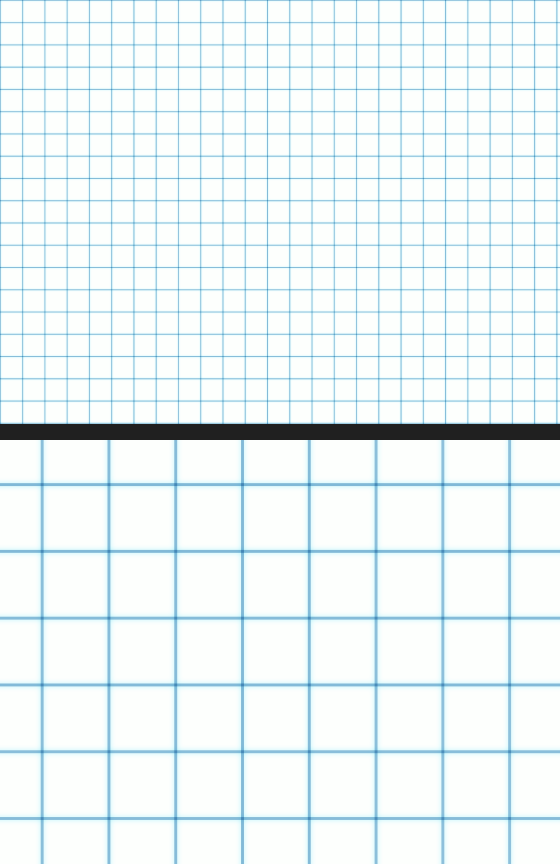
Top: the whole. Bottom: its middle third, enlarged.
Give the GLSL for this pattern, as a Shadertoy shader.

```glsl
// Square-ruled paper: thin blue lines on near-white, 25 cells across and 19 down.
// Each ruling is a box-filtered ink core with a soft cyan halo; both directions
// multiply, so crossings darken. A hash varies the ink strength from line to line.

#define PITCH 0.0525                      // cell size, in canvas heights
#define MARGIN 0.0009                     // first line from left and top edges
#define CORE_WIDTH 0.0023
#define HALO_RADIUS 0.0021
#define PAPER vec3(0.994, 0.999, 0.994)
#define CORE_ABSORB vec3(0.34, 0.24, 0.14)
#define HALO_ABSORB vec3(0.13, 0.02, 0.004)
#define INK_VARIATION 0.16

float hash(vec2 p)
{
    return fract(sin(dot(p, vec2(12.99, 78.23))) * 43758.5);
}

// Exact share of a pixel covered by a stripe centred on zero
float stripeCoverage(float d, float width, float pixel)
{
    float hi = min(d + 0.5 * pixel, 0.5 * width);
    float lo = max(d - 0.5 * pixel, -0.5 * width);
    return clamp((hi - lo) / pixel, 0.0, 1.0);
}

// Light passed by one family of parallel lines; axis only seeds the variation
vec3 ruling(float position, float axis, float pixel)
{
    float cell = (position - MARGIN) / PITCH;
    float line = floor(cell + 0.5);
    float d = (cell - line) * PITCH;

    float core = stripeCoverage(d, CORE_WIDTH, pixel);
    float halo = exp(-0.5 * d * d / (HALO_RADIUS * HALO_RADIUS));
    float strength = 1.0 + INK_VARIATION * (hash(vec2(line, axis)) - 0.5);

    return 1.0 - strength * (core * CORE_ABSORB + halo * HALO_ABSORB);
}

void mainImage(out vec4 fragColor, in vec2 fragCoord)
{
    float pixel = 1.0 / iResolution.y;
    vec2 p = fragCoord * pixel;
    p.y = 1.0 - p.y;                      // measure rows from the top

    vec3 color = PAPER * ruling(p.x, 1.0, pixel) * ruling(p.y, 2.0, pixel);
    fragColor = vec4(color, 1.0);
}
```
